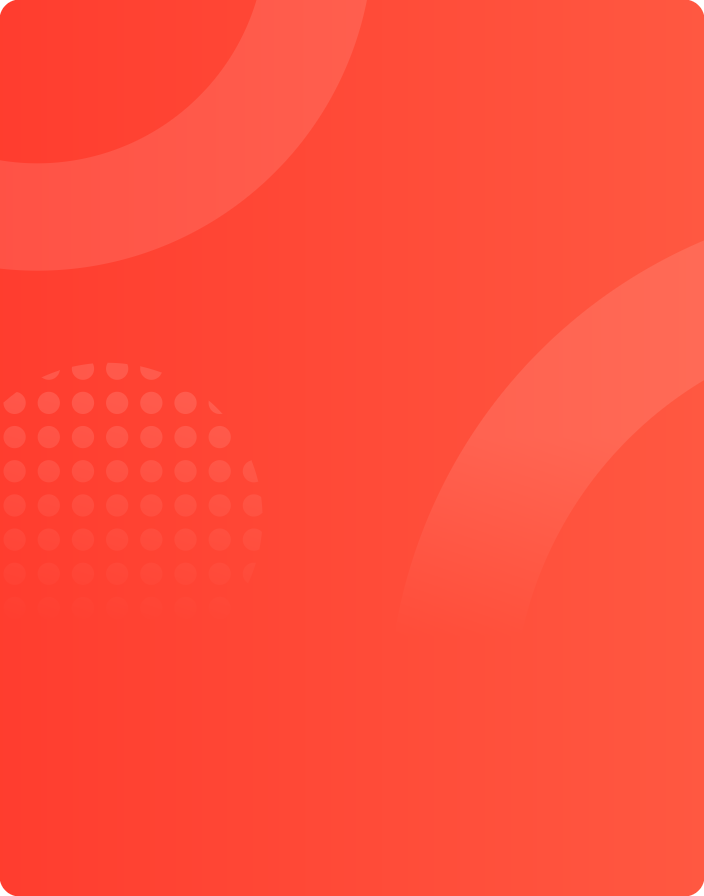
A WebGL 2 fragment shader for this background:

```glsl
#version 300 es
precision highp float;
// A red card with rounded corners and a left-to-right gradient, overlaid with
// two translucent rings and a round patch of dots. All shapes are distance
// functions in units of the canvas height; overlays are thin veils of white.

#define RED_LEFT vec3(1.0, 0.238, 0.182)
#define RED_RIGHT vec3(1.0, 0.345, 0.255)
#define PAPER vec3(1.0)
#define VEIL 0.11
#define DOT_VEIL 0.125
#define CORNER_RADIUS 0.022
#define DOT_PITCH 0.03815
#define DOT_RADIUS 0.0124
#define DOT_ORIGIN vec2(0.0163, 0.5885)

uniform vec2 u_resolution;
out vec4 fragColor;

float circle(vec2 p, float radius) {
    return length(p) - radius;
}

float ring(vec2 p, float radius, float halfWidth) {
    return abs(length(p) - radius) - halfWidth;
}

float roundedBox(vec2 p, vec2 halfSize, float radius) {
    vec2 q = abs(p) - halfSize + radius;
    return length(max(q, 0.0)) + min(max(q.x, q.y), 0.0) - radius;
}

// Coverage of a shape, softened over one pixel
float fill(float dist) {
    return clamp(0.5 - dist * u_resolution.y, 0.0, 1.0);
}

// Distance to an endless square grid of dots
float dotGrid(vec2 p) {
    vec2 cell = fract((p - DOT_ORIGIN) / DOT_PITCH + 0.5) - 0.5;
    return circle(cell * DOT_PITCH, DOT_RADIUS);
}

void main() {
    vec2 p = gl_FragCoord.xy / u_resolution.y;
    vec2 size = vec2(u_resolution.x / u_resolution.y, 1.0);

    // Card gradient
    vec3 color = mix(RED_LEFT, RED_RIGHT, p.x / size.x);

    // Upper left ring
    float upperRing = fill(ring(p - vec2(0.0417, 1.0729), 0.3151, 0.0599));
    color = mix(color, vec3(1.0), VEIL * upperRing);

    // Right ring, fading out downwards
    float rightRing = fill(ring(p - vec2(1.0111, 0.1992), 0.5085, 0.0697));
    float ringFade = clamp((p.y - 0.29) / 0.222, 0.0, 1.0);
    color = mix(color, vec3(1.0), VEIL * rightRing * ringFade);

    // Dots clipped to a disc, fading out downwards
    float disc = circle(p - vec2(0.1198, 0.4219), 0.1732);
    float dots = fill(max(dotGrid(p), disc));
    float dotFade = clamp((p.y - 0.303) / 0.25, 0.0, 1.0);
    color = mix(color, vec3(1.0), DOT_VEIL * dots * dotFade);

    // Rounded corners
    float card = fill(roundedBox(p - 0.5 * size, 0.5 * size, CORNER_RADIUS) - 0.5 / u_resolution.y);
    fragColor = vec4(mix(PAPER, color, card), 1.0);
}
```
